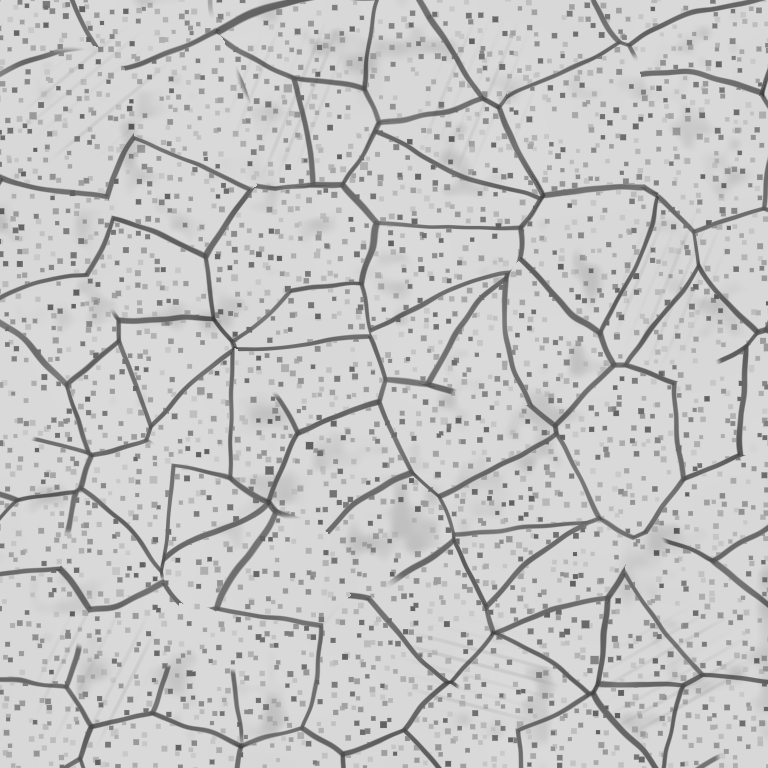
This texture is drawn by a Shadertoy shader. Its source:

```glsl
// Polished metal section: dark grain boundaries, small square specks, faint smudges and scratches.

const float BASE_TONE      = 0.85;
const float GRAIN_GRID     = 10.0;    // candidate grain centres per canvas side
const float KEEP_SPARSE    = 0.24;    // share of centres kept among large grains
const float KEEP_DENSE     = 0.74;    // share kept among small grains
const float LINE_HALF      = 0.0032;
const float LINE_SOFT      = 0.0012;
const float BROKEN_SHARE   = 0.32;    // boundaries that may fade out partway
const int   SPECK_LAYERS   = 3;
const float SPECK_GRID     = 38.0;
const float SPECK_SHARE    = 0.72;
const float SPECK_HALF_MIN = 0.0026;
const float SPECK_HALF_MAX = 0.0039;
const float SPECK_SOFT     = 0.0009;
const float SMUDGE_DARK    = 0.10;
const float SCRATCH_GRID   = 4.0;
const float SCRATCH_DARK   = 0.06;

float hash(vec2 p) {
    return fract(sin(dot(p, vec2(127.1, 311.7))) * 43758.55);
}

vec2 hash2(vec2 p) {
    return vec2(hash(p), hash(p + vec2(37.2, 17.9)));
}

float noise(vec2 p) {
    vec2 i = floor(p), f = fract(p);
    f = f * f * (3.0 - 2.0 * f);
    return mix(mix(hash(i), hash(i + vec2(1, 0)), f.x),
               mix(hash(i + vec2(0, 1)), hash(i + vec2(1, 1)), f.x), f.y);
}

vec2 warp(vec2 p) {
    vec2 broad = vec2(noise(p * 7.0 + 3.1), noise(p * 7.0 + 41.7)) - 0.5;
    vec2 fine  = vec2(noise(p * 32.0 + 9.4), noise(p * 32.0 + 63.2)) - 0.5;
    return p + 0.040 * broad + 0.004 * fine;
}

bool isCentre(vec2 cell) {
    float keep = mix(KEEP_SPARSE, KEEP_DENSE, smoothstep(0.25, 0.75, noise(cell * 0.33 + 5.0)));
    return hash(cell + 71.3) < keep;
}

// Grain boundaries: uneven Voronoi cells, some edges broken off
float boundaryInk(vec2 uv, float pixel) {
    vec2 p = warp(uv) * GRAIN_GRID;
    vec2 home = floor(p), nearCell = home, nearVec = vec2(9.0);
    for (int y = -3; y <= 3; y++)
    for (int x = -3; x <= 3; x++) {
        vec2 cell = home + vec2(x, y);
        vec2 toSite = cell + hash2(cell) - p;
        if (isCentre(cell) && dot(toSite, toSite) < dot(nearVec, nearVec)) {
            nearVec = toSite;
            nearCell = cell;
        }
    }
    float soft = max(LINE_SOFT, 0.6 * pixel);
    float fade = noise(uv * 11.0 + 20.0);
    float tone = noise(uv * 26.0 + 80.0);
    float ink = 0.0;
    for (int y = -3; y <= 3; y++)
    for (int x = -3; x <= 3; x++) {
        vec2 cell = home + vec2(x, y);
        if (cell == nearCell || !isCentre(cell)) continue;
        vec2 toSite = cell + hash2(cell) - p;
        float d = dot(0.5 * (nearVec + toSite), normalize(toSite - nearVec)) / GRAIN_GRID;
        vec2 edge = nearCell + cell;
        float halfWidth = LINE_HALF * mix(0.82, 1.15, hash(edge + 0.37));
        float stroke = 1.0 - smoothstep(halfWidth - soft, halfWidth + soft, d);
        float broken = step(hash(edge + 12.6), BROKEN_SHARE);
        float shown = mix(1.0, smoothstep(0.42, 0.50, fade), broken);
        float dark = mix(0.43, 0.60, 0.5 * tone + 0.5 * hash(edge + 4.8));
        float s = stroke * shown * dark;
        ink = max(ink, s) + 0.15 * min(ink, s);
    }
    return min(ink, 0.70);
}

// Specks: square dots of many greys, a few larger
float speckInk(vec2 uv, float pixel) {
    float ink = 0.0;
    float soft = max(SPECK_SOFT, 0.5 * pixel);
    for (int k = 0; k < SPECK_LAYERS; k++) {
        vec2 shift = vec2(0.37, 0.61) * float(k);
        vec2 p = uv * SPECK_GRID + shift;
        vec2 cell = floor(p);
        vec2 seed = cell + 113.0 * float(k);
        float halfSize = mix(SPECK_HALF_MIN, SPECK_HALF_MAX, hash(seed + 5.5));
        halfSize *= 1.0 + 0.4 * step(0.98, hash(seed + 8.1));
        float margin = (halfSize + soft) * SPECK_GRID;
        vec2 centre = mix(vec2(margin), vec2(1.0 - margin), hash2(seed + 2.3));
        vec2 q = abs(p - cell - centre) / SPECK_GRID;
        float shape = 1.0 - smoothstep(halfSize - soft, halfSize + soft, max(q.x, q.y));
        float dark = mix(0.07, 0.56, pow(hash(seed + 31.4), 1.5));
        ink = max(ink, shape * dark * step(hash(seed + 19.7), SPECK_SHARE));
    }
    return ink;
}

// Scratches: a few patches of faint parallel lines
float scratchInk(vec2 uv) {
    vec2 p = uv * SCRATCH_GRID, cell = floor(p);
    vec2 q = fract(p) - 0.5;
    float angle = 6.2832 * hash(cell + 6.6);
    q = mat2(cos(angle), -sin(angle), sin(angle), cos(angle)) * q;
    float row = q.y * 14.0;
    float line = 1.0 - smoothstep(0.06, 0.20, abs(fract(row) - 0.5));
    float patchMask = 1.0 - smoothstep(0.25, 0.48, length(q * vec2(1.0, 1.5)));
    return line * patchMask * hash(cell + floor(row)) * step(0.55, hash(cell + 15.2));
}

void mainImage(out vec4 fragColor, in vec2 fragCoord) {
    float pixel = 1.0 / iResolution.y;
    vec2 uv = fragCoord * pixel;

    // Pale ground with soft stains
    float smudge = smoothstep(0.66, 0.95, 0.7 * noise(uv * 17.0) + 0.3 * noise(uv * 48.0));
    float tone = BASE_TONE + 0.012 * (noise(uv * 9.0 + 50.0) - 0.5);
    tone -= SMUDGE_DARK * smudge + SCRATCH_DARK * scratchInk(uv);

    // Specks and boundaries darken the ground
    float ink = max(speckInk(uv, pixel), boundaryInk(uv, pixel));
    fragColor = vec4(vec3(tone * (1.0 - ink)), 1.0);
}
```
